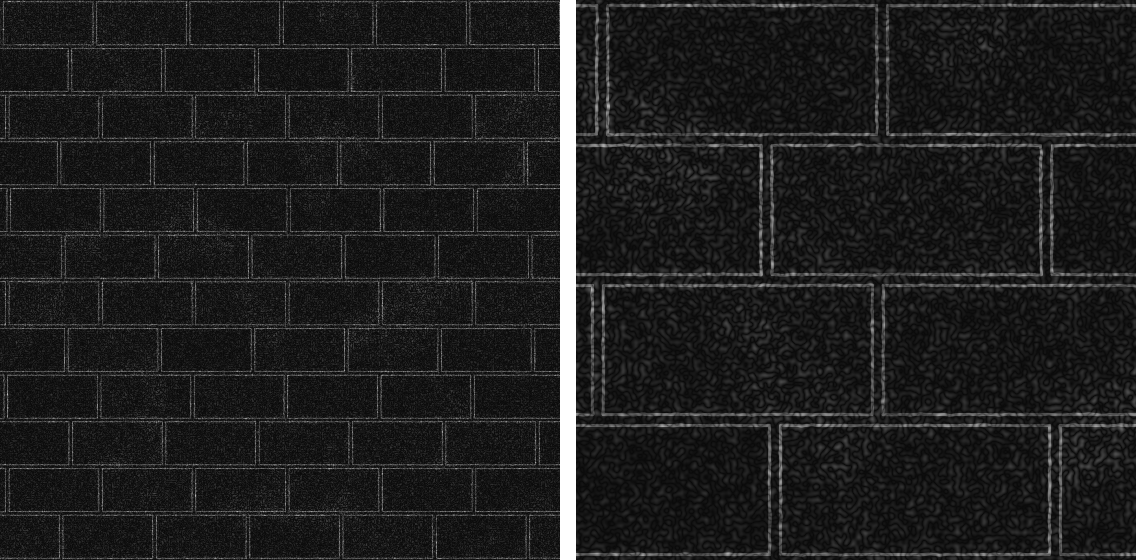
Left: the whole. Right: its middle third, enlarged.
Write a WebGL 2 fragment shader that draws this texture map.

```glsl
#version 300 es
precision highp float;
// Dark running-bond brick wall: thin chalky outlines around every brick on grainy black.
// A box distance per brick gives the outlines; wrapping gradient noise gives the
// grain, the frayed lines and the faint worn patches.

#define COLUMNS 6.0
#define ROWS 12.0
#define JOINT 0.0065        // width of the joint, outline to outline
#define LINE_WIDTH 0.0018
#define FRAY 0.0007         // sideways wander of the outlines
#define LINE_TONE 0.34
#define BASE_TONE 0.04
#define GRAIN_GAIN 0.21
#define WEAR_GAIN 0.75
#define BRICK_VARIATION 0.22

uniform vec2 u_resolution;
out vec4 fragColor;

// Joint position of each course, from the bottom, in brick lengths
const float COURSE_SHIFT[12] = float[12](
  0.656, 0.078, 0.758, 0.063, 0.711, 0.078,
  0.680, 0.094, 0.633, 0.078, 0.750, 0.016);

float hash(vec2 cell, float seed) {
  uvec3 q = uvec3(ivec3(vec3(cell, seed)));
  uint h = q.x * 1597u + q.y * 51749u + q.z * 3812015u;
  h = (h ^ (h >> 15)) * 73244475u;
  h = (h ^ (h >> 13)) * 73244475u;
  h ^= h >> 16;
  return float(h & 65535u) / 65536.0;
}

float corner(vec2 cell, vec2 offset, float period, float seed) {
  float angle = 6.28318 * hash(mod(cell, period), seed);
  return dot(vec2(cos(angle), sin(angle)), offset);
}

// Gradient noise over the unit square, wrapping after a whole number of cells
float noise(vec2 uv, float period, float seed) {
  vec2 p = uv * period, i = floor(p), f = p - i;
  vec2 w = f * f * f * (f * (f * 6.0 - 15.0) + 10.0);
  vec2 e = vec2(1.0, 0.0);
  float low = mix(corner(i, f, period, seed),
                  corner(i + e, f - e, period, seed), w.x);
  float high = mix(corner(i + e.yx, f - e.yx, period, seed),
                   corner(i + 1.0, f - 1.0, period, seed), w.x);
  return mix(low, high, w.y);
}

// Signed distance to the brick outline in canvas units; also returns the brick index
float brickDistance(vec2 uv, out vec2 brick) {
  vec2 grid = uv * vec2(COLUMNS, ROWS);
  int course = int(mod(floor(grid.y), ROWS));
  grid.x -= COURSE_SHIFT[course % 12];
  brick = vec2(mod(floor(grid.x), COLUMNS), float(course));
  vec2 size = 1.0 / vec2(COLUMNS, ROWS);
  vec2 d = abs(fract(grid) - 0.5) * size - 0.5 * (size - JOINT);
  return length(max(d, 0.0)) + min(max(d.x, d.y), 0.0);
}

void main() {
  vec2 uv = gl_FragCoord.xy / u_resolution;
  float pixel = 1.0 / min(u_resolution.x, u_resolution.y);

  // Fine grain in two sizes
  float fine = noise(uv, 256.0, 1.0);
  float coarse = noise(uv, 181.0, 2.0);
  float grain = abs(fine + 0.6 * coarse);

  // Worn patches, broad with cloudy edges
  float cloud = noise(uv, 6.0, 3.0) + 0.5 * noise(uv, 15.0, 4.0)
              + 0.25 * noise(uv, 37.0, 5.0);
  float wear = smoothstep(0.1, 0.65, cloud);

  // Brick face and joint
  vec2 brick;
  float d = brickDistance(uv, brick);
  float variation = 1.0 + BRICK_VARIATION * (hash(brick, 6.0) - 0.5);
  float halo = exp(-abs(d) / 0.0028);
  float gain = GRAIN_GAIN * variation * (1.0 + WEAR_GAIN * wear + 0.5 * halo);
  float tone = BASE_TONE + gain * grain;

  // Frayed chalk outline
  float edge = abs(d + FRAY * noise(uv, 170.0, 7.0));
  float line = 1.0 - smoothstep(0.5 * LINE_WIDTH - 0.5 * pixel,
                                0.5 * LINE_WIDTH + 0.5 * pixel, edge);
  float chalk = LINE_TONE * (1.0 + 0.4 * noise(uv, 24.0, 8.0))
              + 0.55 * (grain - 0.15);
  tone = mix(tone, max(chalk, tone), line);

  fragColor = vec4(vec3(clamp(tone, 0.0, 1.0)), 1.0);
}
```
